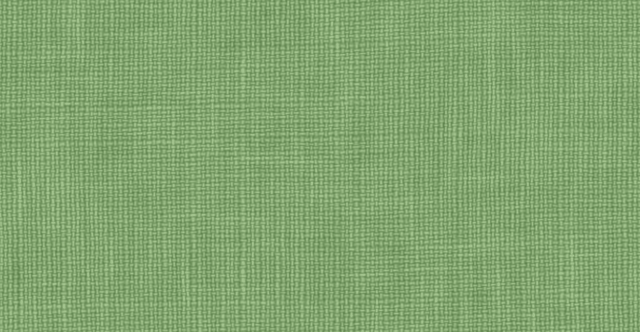
Reproduce this texture procedurally as a WebGL 2 fragment shader.

```glsl
#version 300 es
precision highp float;

uniform vec2 u_resolution;
out vec4 fragColor;

#define SHADE vec3(0.40, 0.54, 0.33)
#define LIGHT vec3(0.60, 0.73, 0.52)
#define THREADS vec2(68.0, 75.0)   // warp and weft threads per canvas height
#define WEAVE_CONTRAST 1.03
#define THREAD_TONE 0.40
#define SLUB_TONE 0.46
#define BAND_TONE 0.11
#define GRAIN_TONE 0.36
#define WAVINESS 0.012
#define ROW_SLOPE 0.025

const float PI = 3.14159265;

vec2 gradientAt(vec2 cell) {
    vec3 q = fract(cell.xyx * vec3(0.1031, 0.1030, 0.0973));
    q += dot(q, q.yzx + 33.33);
    float angle = 2.0 * PI * fract((q.x + q.y) * q.z);
    return vec2(cos(angle), sin(angle));
}

float gradientNoise(vec2 p) {
    vec2 cell = floor(p), f = p - cell;
    vec2 s = f * f * f * (f * (f * 6.0 - 15.0) + 10.0);
    float a = dot(gradientAt(cell), f);
    float b = dot(gradientAt(cell + vec2(1, 0)), f - vec2(1, 0));
    float c = dot(gradientAt(cell + vec2(0, 1)), f - vec2(0, 1));
    float d = dot(gradientAt(cell + vec2(1, 1)), f - vec2(1, 1));
    return mix(mix(a, b, s.x), mix(c, d, s.x), s.y);
}

// Tone along one thread: uneven dye plus sparse bright thick stretches
float threadTone(float id, float along, float seed) {
    float lane = id * 17.37 + seed;
    float uneven = gradientNoise(vec2(along * 8.0, lane));
    float slub = gradientNoise(vec2(along * 3.2 + 40.0, lane * 1.31));
    return THREAD_TONE * uneven + SLUB_TONE * smoothstep(0.27, 0.52, slub);
}

void main() {
    vec2 p = gl_FragCoord.xy / u_resolution.y;

    // Cloth drape and small thread wobble
    vec2 bend = vec2(gradientNoise(p * 1.4 + 3.7), gradientNoise(p * 1.4 + 51.2));
    vec2 wobble = vec2(gradientNoise(p * vec2(34.0, 12.0) + 11.3),
                       gradientNoise(p * vec2(12.0, 34.0) + 77.9));
    vec2 t = p + WAVINESS * bend + 0.0035 * wobble;
    t.y -= ROW_SLOPE * p.x;
    t *= THREADS;

    // Uneven spacing between neighbouring threads
    t += 0.45 * vec2(gradientNoise(vec2(t.x * 0.37, 5.4)),
                     gradientNoise(vec2(t.y * 0.37, 9.6)));
    vec2 id = floor(t + 0.5);

    // Plain weave: warp and weft take turns on top
    vec2 profile = 0.5 + 0.5 * cos(2.0 * PI * t);
    float over = 0.5 + 0.55 * cos(PI * t.x) * cos(PI * t.y);
    float balance = 0.25 * gradientNoise(p * 2.3 + 23.1) + 0.07;
    float warpShare = clamp(over + balance, 0.0, 1.0);
    float weave = mix(profile.y, profile.x, warpShare);

    // Yarn tone fades into the gaps between threads
    vec2 yarn = vec2(threadTone(id.x, p.y, 3.3), threadTone(id.y, p.x, 412.6));
    yarn *= 0.3 + 0.7 * profile;
    float yarnTone = mix(yarn.y, yarn.x, 0.25 + 0.5 * warpShare);

    // Narrow bands of yarn, soft patches and fibre grain
    float bands = 1.2 * gradientNoise(p * vec2(36.0, 2.2) + 8.2)
                + 0.8 * gradientNoise(vec2(p.x * 2.6, t.y * 0.46) + 61.5);
    float patches = gradientNoise(p * 4.5 + 35.8);
    float grain = gradientNoise(p * 125.0 + 19.4);

    float tone = 0.55 + WEAVE_CONTRAST * (weave - 0.5) + yarnTone
               + BAND_TONE * bands + 0.07 * patches + GRAIN_TONE * grain;
    fragColor = vec4(mix(SHADE, LIGHT, clamp(tone, -0.2, 1.2)), 1.0);
}
```
